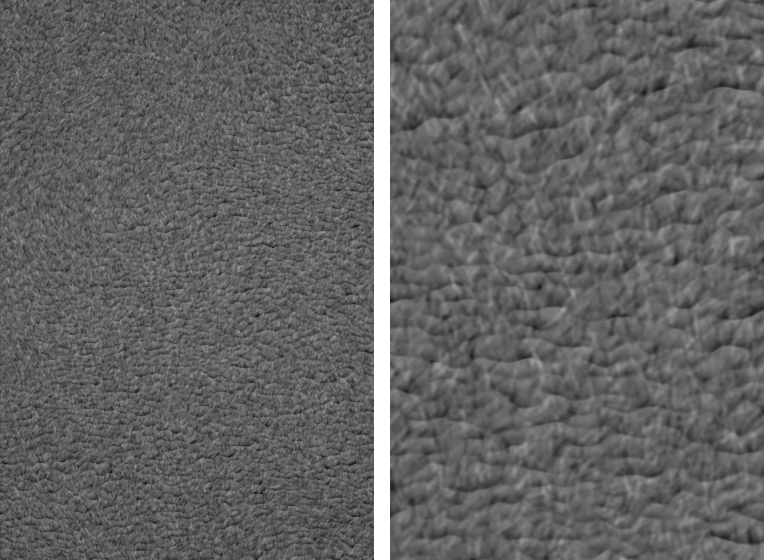
Left: the whole. Right: its middle third, enlarged.
This texture is drawn by a WebGL 2 fragment shader. Its source:

```glsl
#version 300 es
precision highp float;
// Brushed grey suede: short fibres over a softly wrinkled nap.
// Wrinkles are smooth cellular noise lit from above, fibres are scattered
// strokes, and layered sines bend the creases and drift the broad tone.

#define BASE_TONE 0.332       // grey at the dim edges
#define GLOW 0.060            // extra light around the middle
#define WRINKLE_DEPTH 0.16    // contrast of the creases
#define FIBRE_CONTRAST 0.070  // contrast of the strokes
#define CREASE_CELLS vec2(72.0, 118.0)  // wide wrinkles per canvas height
#define GRAIN_CELLS vec2(124.0, 112.0)  // rounder, finer nap
#define FIBRE_CELLS 182.0     // strokes per canvas height
#define FIBRE_LENGTH 0.74     // half length in cells
#define FIBRE_WIDTH 0.44      // soft radius in cells
#define FIBRE_LEAN 1.35       // mean stroke angle in radians
#define FIBRE_SPREAD 0.85     // random turn of each stroke

out vec4 fragColor;
uniform vec2 u_resolution;

vec3 hash3(vec2 cell) {
    vec3 h = fract(cell.xyx * vec3(0.1031, 0.1030, 0.0973));
    h += dot(h, h.yxz + 33.33);
    return fract((h.xxy + h.yzz) * h.zyx);
}

// Slow wandering value, roughly -1 to 1
float drift(vec2 p) {
    return 0.5 * sin(7.0 * p.x + 4.0 * p.y + 1.3 * sin(9.0 * p.y))
         + 0.3 * sin(13.0 * p.y - 8.0 * p.x + 2.0)
         + 0.2 * sin(23.0 * p.x + 17.0 * p.y + 4.0);
}

// Rounded tufts: bright upper slopes, dark creases below
float tufts(vec2 q) {
    vec2 cell = floor(q);
    float total = 0.0, weightSum = 0.0;
    for (int y = -1; y <= 1; y++) {
        for (int x = -1; x <= 1; x++) {
            vec2 id = cell + vec2(x, y);
            vec3 rnd = hash3(id);
            vec2 d = q - id - rnd.xy;
            float weight = exp(-7.0 * dot(d, d));
            total += weight * (d.y * (0.6 + 0.8 * rnd.z) + 0.14 * (rnd.z - 0.5));
            weightSum += weight;
        }
    }
    return total / weightSum;
}

// Signed sum of short soft strokes around the local brushing direction
float fibres(vec2 q, float angle) {
    vec2 cell = floor(q);
    float total = 0.0;
    for (int y = -1; y <= 1; y++) {
        for (int x = -1; x <= 1; x++) {
            vec2 id = cell + vec2(x, y);
            vec3 rnd = hash3(id);
            vec2 d = q - id - rnd.xy;
            float turn = angle + FIBRE_SPREAD * (2.0 * fract(rnd.z * 17.0) - 1.0);
            vec2 along = vec2(cos(turn), sin(turn));
            float t = clamp(dot(d, along), -FIBRE_LENGTH, FIBRE_LENGTH);
            float stroke = 1.0 - smoothstep(0.0, FIBRE_WIDTH, length(d - t * along));
            total += stroke * (2.0 * rnd.z - 1.0);
        }
    }
    return total;
}

void main() {
    vec2 p = gl_FragCoord.xy / u_resolution.y;
    float wander = drift(p);

    // Creases run strongest towards the right and the bottom
    float creased = smoothstep(-0.2, 0.35, 1.2 * p.x - p.y + 0.45 + 0.14 * drift(p * 1.6 + 3.0));

    // Bend the nap so that rows of wrinkles are never straight
    vec2 bent = p + vec2(0.012 * drift(p.yx * 2.0), 0.022 * wander);
    bent += 0.0012 * vec2(sin(190.0 * p.y + 60.0 * p.x), sin(210.0 * p.x + 90.0 * p.y));
    float fine = tufts(bent * GRAIN_CELLS + 40.0);
    float wide = tufts(bent * CREASE_CELLS);
    float relief = mix(0.75 * fine, wide + 0.3 * fine, creased);
    relief -= 0.5 * relief * relief; // deepen the shaded side

    // Two overlapping layers of strokes, both along the brushing direction
    float angle = FIBRE_LEAN + 0.5 * wander;
    float fuzz = fibres(p * FIBRE_CELLS, angle)
               + fibres(p.yx * FIBRE_CELLS * 0.87 + 200.0, 1.5708 - angle);

    // Broad light, fading to the corners
    vec2 fromCentre = (p - vec2(0.40, 0.53)) * vec2(1.8, 2.0);
    float tone = BASE_TONE + GLOW * exp(-dot(fromCentre, fromCentre)) + 0.005 * wander;

    float grey = tone + WRINKLE_DEPTH * relief + FIBRE_CONTRAST * fuzz;
    fragColor = vec4(vec3(clamp(grey, 0.0, 1.0)), 1.0);
}
```
